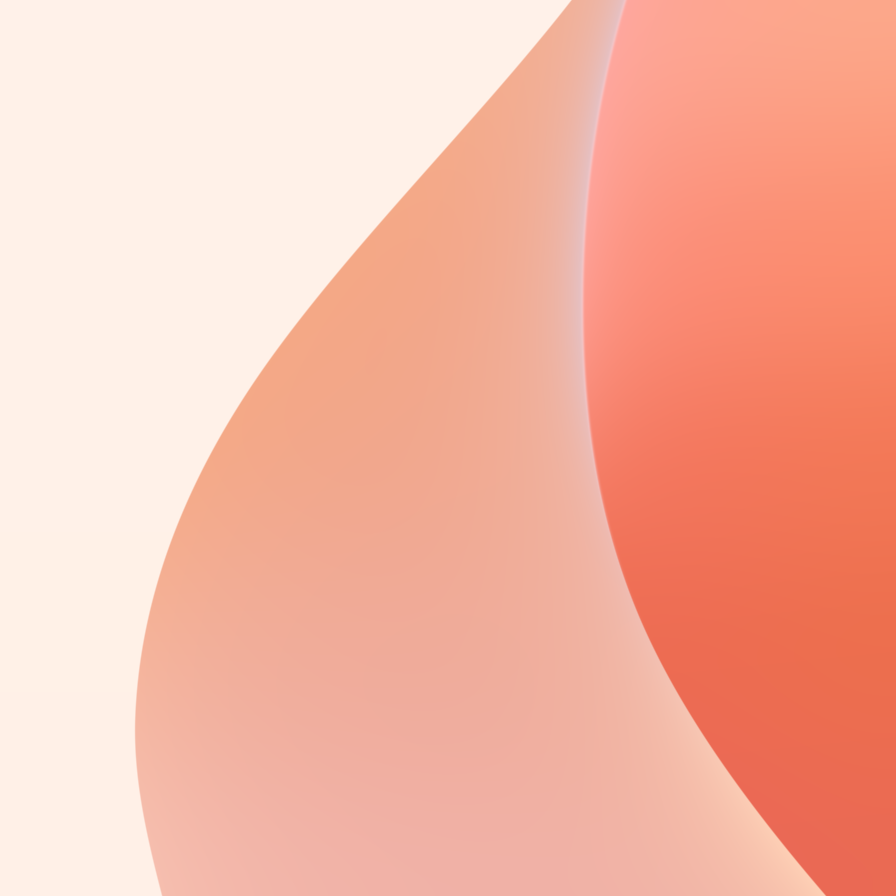
Give the GLSL for this background, as a WebGL 2 fragment shader.

```glsl
#version 300 es
precision highp float;
// Abstract overlapping petals: a peach curve and a glowing coral dome on cream.

uniform vec2 u_resolution;
out vec4 fragColor;

// Cubic Hermite curve from a to b over the height span lo..hi.
float hermite(float y, float lo, float hi, float a, float b, float slopeA, float slopeB) {
    float h = hi - lo;
    float t = (y - lo) / h;
    float s = t * t * (3.0 - 2.0 * t);
    return mix(a, b, s) + h * t * (1.0 - t) * (slopeA * (1.0 - t) - slopeB * t);
}

// Horizontal position of each petal's left outline at height y.
float peachEdge(float y) {
    if (y < 0.2) return hermite(y, 0.0, 0.2, 0.181, 0.151, -0.26, 0.04);
    if (y < 0.6) return hermite(y, 0.2, 0.6, 0.151, 0.302, 0.04, 0.72);
    return hermite(y, 0.6, 1.0, 0.302, 0.638, 0.72, 0.78);
}

float coralEdge(float y) {
    if (y < 0.33) return hermite(y, 0.0, 0.33, 0.922, 0.706, -0.86, -0.39);
    if (y < 0.66) return hermite(y, 0.33, 0.66, 0.706, 0.650, -0.39, 0.0);
    return hermite(y, 0.66, 1.0, 0.650, 0.698, 0.0, 0.30);
}

// Horizontal offset corrected by the outline's slope; positive is inside.
float edgeDistance(float offset, float slope) {
    return offset * inversesqrt(1.0 + slope * slope);
}

vec3 peachColor(float y, float inside, float toCoral) {
    vec3 color = mix(vec3(0.940, 0.690, 0.650), vec3(0.935, 0.667, 0.605), smoothstep(0.0, 0.28, y));
    color = mix(color, vec3(0.943, 0.645, 0.545), smoothstep(0.20, 0.58, y));
    color = mix(color, vec3(0.952, 0.620, 0.502), smoothstep(0.50, 0.82, y));

    // Warm light along the outer rim, paler towards the bottom.
    vec3 rim = mix(vec3(0.968, 0.755, 0.690), vec3(0.960, 0.665, 0.525), smoothstep(0.0, 0.55, y));
    color = mix(color, rim, 0.85 * exp(-max(inside, 0.0) / 0.13));

    // Wide haze and tight glow beside the dome, peach below and lilac above.
    vec3 glow = mix(vec3(1.0, 0.825, 0.715), vec3(0.935, 0.735, 0.700), smoothstep(0.0, 0.40, y));
    glow = mix(glow, vec3(0.890, 0.765, 0.790), smoothstep(0.35, 0.70, y));
    float gap = max(toCoral, 0.0);
    color = mix(color, vec3(0.945, 0.715, 0.640), 0.55 * exp(-gap * gap / 0.022));
    return mix(color, glow, 0.92 * exp(-gap / mix(0.055, 0.027, smoothstep(0.0, 0.5, y))));
}

vec3 coralColor(vec2 p, float inside) {
    // The bands of light dip gently towards the right.
    float y = p.y + 0.10 * (0.83 - p.x);
    vec3 color = mix(vec3(0.918, 0.402, 0.345), vec3(0.928, 0.422, 0.322), smoothstep(0.0, 0.30, y));
    color = mix(color, vec3(0.953, 0.462, 0.362), smoothstep(0.25, 0.52, y));
    color = mix(color, vec3(0.984, 0.540, 0.450), smoothstep(0.46, 0.72, y));
    color = mix(color, vec3(0.990, 0.645, 0.560), smoothstep(0.66, 1.0, y));

    // Rosy light inside the upper rim and a faint orange cast at the right.
    float rosy = smoothstep(0.35, 0.82, p.y) * exp(-max(inside, 0.0) / 0.055);
    color = mix(color, vec3(1.0, 0.655, 0.635), 0.8 * rosy);
    return color + vec3(0.0, 0.012, -0.018) * smoothstep(0.72, 1.0, p.x);
}

void main() {
    vec2 p = gl_FragCoord.xy / u_resolution;
    float pixel = 1.0 / min(u_resolution.x, u_resolution.y);
    float e = 0.002;
    float peachSlope = (peachEdge(p.y + e) - peachEdge(p.y - e)) / (2.0 * e);
    float coralSlope = (coralEdge(p.y + e) - coralEdge(p.y - e)) / (2.0 * e);
    float peach = edgeDistance(p.x - peachEdge(p.y), peachSlope);
    float coral = edgeDistance(p.x - coralEdge(p.y), coralSlope);

    // Cream ground, then the two petals from back to front.
    vec3 color = mix(vec3(1.0, 0.942, 0.905), vec3(1.0, 0.947, 0.912), p.y);
    color = mix(color, peachColor(p.y, peach, -coral), smoothstep(-pixel, pixel, peach));
    color = mix(color, coralColor(p, coral), smoothstep(-pixel, pixel, coral));

    // Fine pale line that catches the light on the dome's rim.
    float line = exp(-pow(coral / 0.0018, 2.0)) * smoothstep(0.25, 0.65, p.y);
    color = mix(color, vec3(0.970, 0.780, 0.785), 0.65 * line);

    fragColor = vec4(color, 1.0);
}
```
